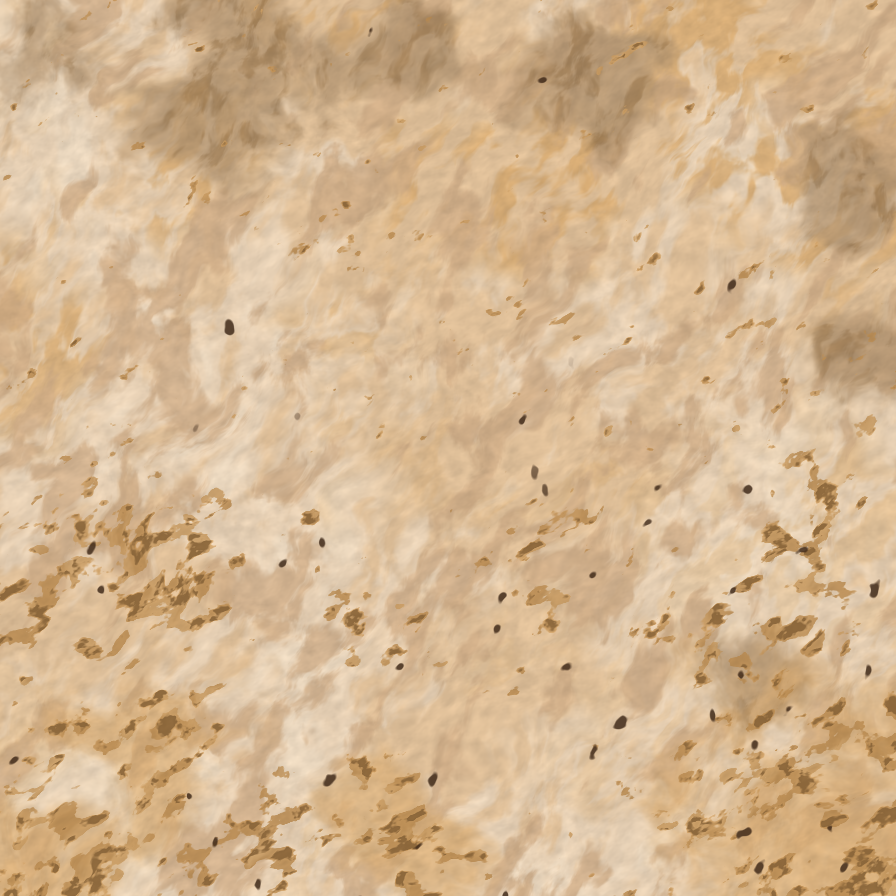
A Shadertoy shader for this texture:

```glsl
const vec3 SAND = vec3(0.865, 0.742, 0.592);
const vec3 CREAM = vec3(0.896, 0.808, 0.700);
const vec3 PALE = vec3(0.925, 0.860, 0.770);
const vec3 TAN = vec3(0.790, 0.655, 0.510);
const vec3 HONEY = vec3(0.830, 0.655, 0.430);
const vec3 TAUPE = vec3(0.680, 0.565, 0.430);
const vec3 OCHRE = vec3(0.735, 0.550, 0.320);
const vec3 UMBER = vec3(0.500, 0.365, 0.205);
const vec3 PIT = vec3(0.250, 0.165, 0.100);

float hash(vec2 p) {
    vec3 q = fract(vec3(p.xyx) * 0.1031);
    q += dot(q, q.yzx + 33.33);
    return fract((q.x + q.y) * q.z);
}

float noise(vec2 p) {
    vec2 cell = floor(p), f = fract(p);
    f = f * f * (3.0 - 2.0 * f);
    float low = mix(hash(cell), hash(cell + vec2(1, 0)), f.x);
    float high = mix(hash(cell + vec2(0, 1)), hash(cell + vec2(1, 1)), f.x);
    return mix(low, high, f.y);
}

float fbm(vec2 p, int octaves) {
    float sum = 0.0, weight = 0.0, amp = 0.5;
    for (int i = 0; i < octaves; i++) {
        sum += amp * noise(p);
        weight += amp;
        amp *= 0.5;
        p = mat2(0.8, 0.6, -0.6, 0.8) * p * 2.03 + 17.3;
    }
    return sum / weight;
}

// Coordinates whose x axis runs along the given angle
vec2 along(vec2 p, float angle) {
    float c = cos(angle), s = sin(angle);
    return vec2(c * p.x + s * p.y, c * p.y - s * p.x);
}

// Soft blob: one at the centre, falling through zero at the radius
float blob(vec2 p, vec2 centre, float radius) {
    return max(1.0 - length(p - centre) / radius, -1.0);
}

// Weathered zones near the top and the right side
float greyZone(vec2 p) {
    vec3 zones[8] = vec3[8](
        vec3(0.04, 0.93, 0.10), vec3(0.27, 0.96, 0.11),
        vec3(0.22, 0.85, 0.09), vec3(0.66, 0.90, 0.10),
        vec3(0.44, 0.94, 0.08), vec3(0.95, 0.78, 0.07),
        vec3(0.97, 0.60, 0.07), vec3(0.85, 0.24, 0.06));
    float zone = -1.0;
    for (int i = 0; i < 8; i++) zone = max(zone, blob(p, zones[i].xy, zones[i].z));
    return zone;
}

// Rusty zones along the bottom edge
float rustZone(vec2 p) {
    float left = max(blob(p, vec2(0.17, 0.16), 0.13), blob(p, vec2(0.04, 0.02), 0.15));
    float right = max(blob(p, vec2(0.96, 0.08), 0.23), blob(p, vec2(0.45, 0.06), 0.12));
    return max(left, right);
}

// Sparse dark pits, one at most in each cell
float pits(vec2 p, float cells, float chance, float pixel) {
    vec2 home = floor(p * cells);
    float mask = 0.0;
    for (int y = -1; y <= 1; y++)
    for (int x = -1; x <= 1; x++) {
        vec2 id = home + vec2(x, y);
        vec2 centre = (id + vec2(hash(id + 3.1), hash(id + 8.7))) / cells;
        vec2 d = along(p - centre, 0.2 + 1.6 * hash(id + 5.3));
        float radius = mix(0.0025, 0.0065, pow(hash(id + 12.9), 2.0));
        float dist = length(d * vec2(0.75, 1.4)) + 0.005 * (noise(p * 170.0) - 0.5);
        float present = step(hash(id + 21.7), chance);
        mask = max(mask, present * (1.0 - smoothstep(-pixel, pixel + 0.001, dist - radius)));
    }
    return mask;
}

void mainImage(out vec4 fragColor, in vec2 fragCoord) {
    vec2 uv = fragCoord / iResolution.y;
    float pixel = 1.0 / iResolution.y;
    vec2 warp = vec2(fbm(uv * 9.0, 4), fbm(uv * 9.0 + 40.0, 4)) - 0.5;
    vec2 p = uv + 0.07 * warp;
    vec2 steep = along(p, 1.05);
    vec2 slant = along(uv + 0.03 * warp, 0.55);
    float upper = smoothstep(0.30, 0.70, uv.y);

    // Cloudy ground with soft slanted streaks
    float cloud = fbm(p * 6.0 + 3.0, 5);
    float streak = fbm(steep * vec2(22.0, 48.0), 4);
    float grain = fbm(slant * vec2(70.0, 110.0) + 9.0, 3);
    float tone = 0.6 * cloud + 0.4 * streak + 0.06 * (0.5 - upper);
    vec3 color = mix(SAND, CREAM, smoothstep(0.42, 0.56, tone));
    color = mix(color, PALE, 0.6 * smoothstep(0.57, 0.70, tone));

    // Honey and tan stains
    float honeyCloud = smoothstep(0.44, 0.66, fbm(p * 5.0 + 61.0, 4));
    float honey = honeyCloud * smoothstep(0.42, 0.62, streak);
    color = mix(color, HONEY, honey * mix(0.35, 0.85, upper));
    float stain = fbm(steep * vec2(14.0, 30.0) + 27.0, 5);
    color = mix(color, TAN, 0.75 * smoothstep(0.52, 0.66, stain));

    // Weathered taupe patches with darker streaks
    float ragged = fbm(p * 16.0 + 83.0, 5) - 0.5;
    float grey = smoothstep(-0.05, 0.65, greyZone(p) + 2.0 * ragged);
    float shade = smoothstep(0.50, 0.72, fbm(steep * vec2(32.0, 60.0) + 51.0, 4));
    color = mix(color, mix(TAUPE, UMBER, 0.6 * shade), 0.75 * grey);

    // Clustered flakes, dense in the rusty zones
    float rust = smoothstep(0.0, 0.7, rustZone(p) + 1.6 * ragged);
    float lower = 1.0 - smoothstep(0.38, 0.66, uv.y);
    float cluster = smoothstep(0.38, 0.68, fbm(uv * 10.0 + 33.0, 3)) * mix(0.15, 0.85, lower);
    float density = clamp(max(cluster, rust), 0.0, 1.0);
    float flakeNoise = fbm(slant * vec2(38.0, 62.0) + 71.0, 4);
    float excess = flakeNoise - mix(0.78, 0.51, density);
    color = mix(color, HONEY, 0.65 * rust);
    vec3 flakeColor = mix(OCHRE, HONEY, 0.6 * smoothstep(0.45, 0.65, streak));
    color = mix(color, flakeColor, 0.85 * smoothstep(0.0, 0.05, excess));
    float core = smoothstep(0.04, 0.12, excess) * smoothstep(0.47, 0.60, grain);
    color = mix(color, UMBER, 0.85 * core);

    // Fine grain and pits
    color *= 1.0 + 0.16 * (grain - 0.5);
    float pit = max(pits(uv, 9.0, 0.22, pixel), lower * pits(uv + 4.0, 17.0, 0.15, pixel));
    color = mix(color, PIT, 0.85 * pit);

    fragColor = vec4(color, 1.0);
}
```
